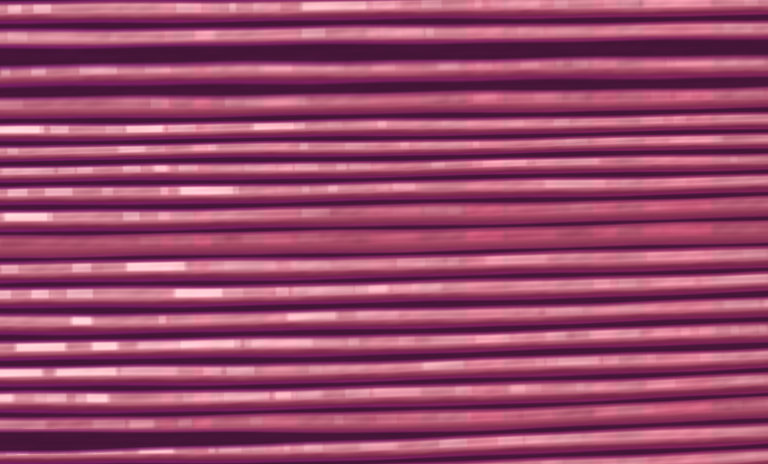
Give the GLSL for this texture, as a WebGL 2 fragment shader.

```glsl
#version 300 es
precision highp float;
// Stacked glossy pink strands, tilting gently, with dark seams and pale glints.
uniform vec2 u_resolution;
out vec4 fragColor;

const vec3 DARK = vec3(0.26, 0.08, 0.21);
const vec3 PLUM = vec3(0.44, 0.13, 0.26);
const vec3 MAGENTA = vec3(0.53, 0.14, 0.37);
const vec3 WINE = vec3(0.65, 0.28, 0.39);
const vec3 ROSE = vec3(0.81, 0.50, 0.56);
const vec3 PALE = vec3(0.97, 0.73, 0.78);

float hash(vec2 p) {
    p = fract(p * vec2(0.1031, 0.1137) + 0.17);
    p += dot(p, p.yx + 33.3);
    return fract((p.x + p.y) * p.x * 7.3);
}

float same(float a, float b) { return step(abs(a - b), 0.5); }

// Strand coordinate: whole numbers are seams, counted from the top.
float strandCoord(float x, float down) {
    float rise = (0.018 + 0.03 * down) * mix(x, x * x, down);
    float s = down + rise + 0.0012 * sin(x * 13.0 + down * 31.0);
    float spread = (s - 0.25) / 0.11;
    return s * 18.0 - 0.7 * exp(-spread * spread) - 0.12 * s;
}

// Cellular blocks of random place, length and strength along one strand.
float glints(float x, float id, float density) {
    float q = x * density, sum = 0.0;
    for (float i = -1.0; i <= 1.0; i++) {
        float cell = floor(q) + i;
        float center = cell + 0.2 + 0.6 * hash(vec2(cell, id));
        float halfLength = 0.12 + 0.45 * hash(vec2(cell + 41.0, id + 7.0));
        float strength = smoothstep(0.4, 0.9, hash(vec2(cell + 83.0, id + 19.0)));
        float box = 1.0 - smoothstep(-0.05, 0.07, abs(q - center) - halfLength);
        sum = max(sum, box * strength);
    }
    return sum;
}

// Fine fibres and soft blotches from layered sines.
float fibres(float x, float row, float id) {
    float streak = sin(row * 23.0 + 2.0 * sin(x * 9.0 + id * 2.3));
    float blotch = sin(x * 47.0 + id * 7.1) * sin(x * 21.0 - id * 3.7);
    float grain = sin(x * 131.0 + row * 9.0 + 2.0 * sin(x * 37.0 + id));
    return 0.4 * streak + 0.4 * blotch + 0.2 * grain;
}

void main() {
    vec2 uv = gl_FragCoord.xy / u_resolution;
    float x = uv.x;
    float row = strandCoord(x, 1.0 - uv.y);
    float id = floor(row);
    float f = row - id;
    float fibre = fibres(x, row, id);

    // A few strands lie in shade, one of them only towards the right.
    float dull = 0.85 * same(id, 9.0) + 0.5 * same(id, 3.0) + 0.6 * same(id, 16.0)
               + 0.65 * same(id, 8.0) * smoothstep(0.25, 0.5, x);
    float light = (1.0 - dull) * mix(1.0, 0.78, x) * (0.85 + 0.2 * hash(vec2(id, 5.0)));

    // Round body: wine shoulder, plum underside, rose crest.
    vec3 color = mix(WINE, PLUM, smoothstep(0.55, 0.85, f + 0.06 * fibre) * (1.0 - 0.6 * dull));
    float crest = smoothstep(0.08, 0.26, f) * (1.0 - smoothstep(0.48, 0.7, f + 0.05 * fibre));
    color = mix(color, ROSE, crest * clamp(light + 0.15 * fibre, 0.0, 1.0));

    // Pale gloss, denser and stronger on the left.
    float core = smoothstep(0.12, 0.25, f) * (1.0 - smoothstep(0.44, 0.6, f));
    float patches = max(glints(x, id, 13.0), 0.7 * glints(x, id + 50.0, 31.0));
    float gloss = patches * mix(0.95, 0.4, smoothstep(0.1, 0.75, x)) + 0.22 + 0.12 * fibre;
    color = mix(color, PALE, core * clamp(gloss * light, 0.0, 1.0));
    color += vec3(0.10, 0.10, 0.07) * core * light * smoothstep(0.75, 1.0, patches) * (1.0 - x);
    color += vec3(0.10, 0.0, 0.03) * glints(x, 99.0, 17.0) * crest * (1.0 - 0.5 * light);

    // Seams: magenta fringe around a dark line; some open into wide gaps.
    float seam = floor(row + 0.5);
    float d = abs(row - seam);
    float width = 0.03 + 0.06 * hash(vec2(seam, 61.0))
                + 0.15 * same(seam, 2.0) + 0.09 * same(seam, 3.0)
                + 0.28 * same(seam, 17.0) * (1.0 - smoothstep(0.0, 0.65, x));
    width += 0.012 * sin(x * 29.0 + seam * 4.0);
    float fringe = 1.0 - smoothstep(width + 0.05, width + 0.22, d);
    color = mix(color, MAGENTA + vec3(-0.05, -0.03, 0.05) * (1.0 - x), 0.85 * fringe * (1.0 - 0.5 * dull));
    color = mix(color, DARK, 0.95 * (1.0 - smoothstep(width - 0.03, width + 0.09, d)));

    color *= 1.0 + 0.05 * fibre;
    fragColor = vec4(clamp(color, 0.0, 1.0), 1.0);
}
```
